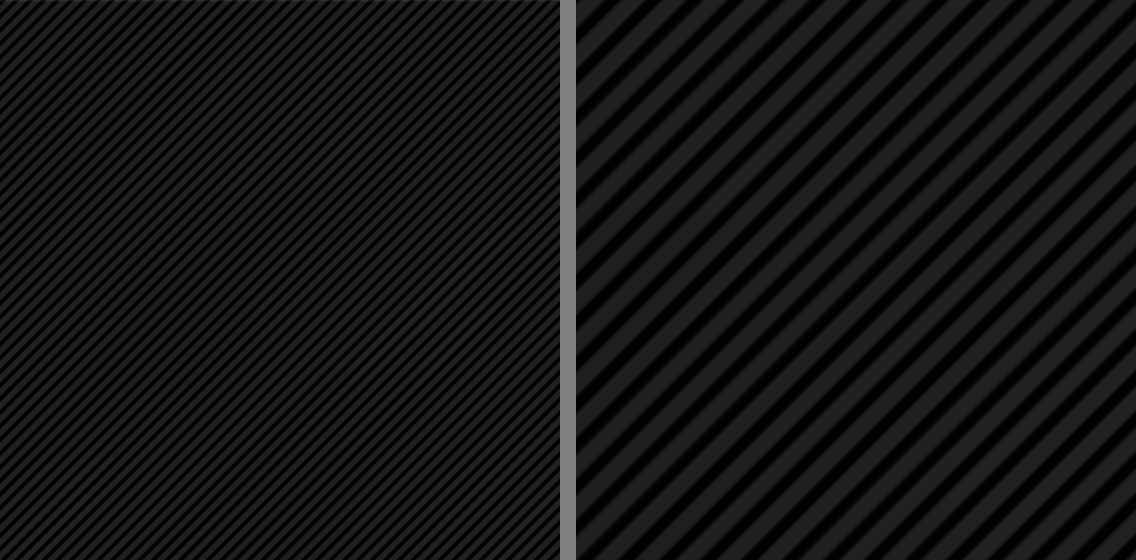
Left: the whole. Right: its middle third, enlarged.
Write a three.js fragment shader that draws this pattern.

```glsl
// Fine diagonal pinstripes: soft black grooves between charcoal bands, rising
// to the right at 45 degrees. A triangle wave gives the distance to the nearest
// groove; layered sines vary the bands slightly, and a light rim caps the top.

varying vec2 vUv;

const float REPEATS = 41.0;        // stripes across and down the canvas
const float GROOVE_PHASE = 0.23;   // groove centre, in periods from the corner
const float GROOVE_HALF = 0.205;   // half width of a groove, in periods
const float EDGE_SOFTNESS = 0.10;  // half width of the edge blend, in periods
const float RIM_HEIGHT = 0.0026;   // light rim along the top edge
const float RIM_SOFTNESS = 0.0012;
const float RIM_STRENGTH = 0.07;
const float SHEEN_STRENGTH = 0.035; // relative brightness drift of the bands

const vec3 BAND_COLOR = vec3(0.130, 0.125, 0.130);
const vec3 GROOVE_COLOR = vec3(0.004, 0.004, 0.004);

// Distance, in periods, to the centre of the nearest groove.
float grooveDistance(vec2 p) {
  float across = (p.x - p.y) * REPEATS - GROOVE_PHASE;
  return abs(fract(across + 0.5) - 0.5);
}

// Slow brightness drift from layered sines, about -1 to 1.
float sheen(vec2 p) {
  float wide = sin(7.0 * p.x + 4.0 * p.y + 0.8);
  float narrow = sin(13.0 * p.y - 9.0 * p.x + 2.1);
  return 0.6 * wide + 0.4 * narrow;
}

void main() {
  // Stripes
  float band = smoothstep(GROOVE_HALF - EDGE_SOFTNESS,
                          GROOVE_HALF + EDGE_SOFTNESS,
                          grooveDistance(vUv));
  vec3 bandColor = BAND_COLOR * (1.0 + SHEEN_STRENGTH * sheen(vUv));
  vec3 color = mix(GROOVE_COLOR, bandColor, band);

  // Top rim
  float rim = smoothstep(1.0 - RIM_HEIGHT - RIM_SOFTNESS,
                         1.0 - RIM_HEIGHT + RIM_SOFTNESS, vUv.y);
  color += RIM_STRENGTH * rim;

  gl_FragColor = vec4(color, 1.0);
}
```
